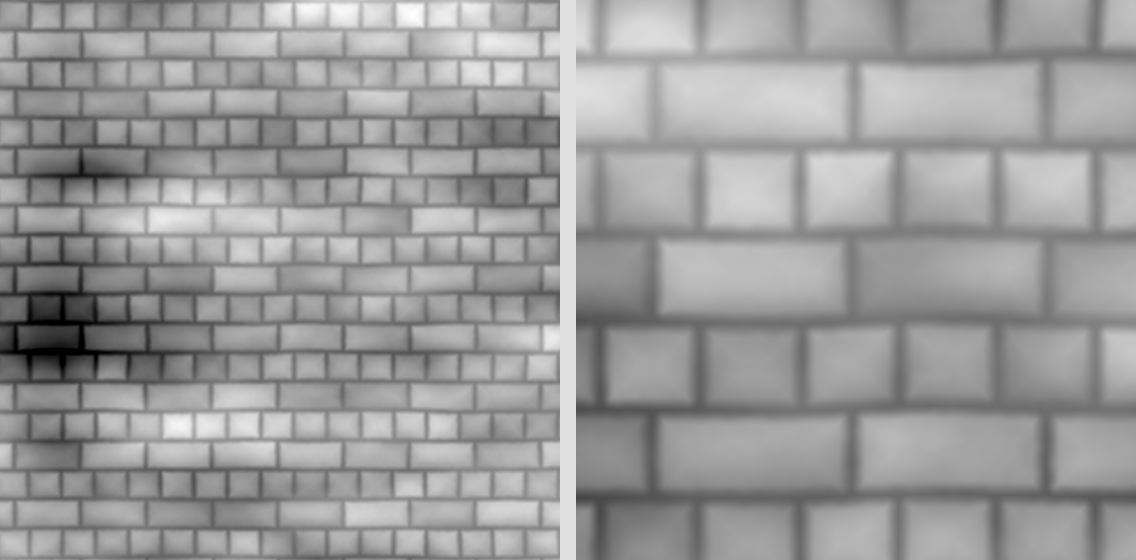
Left: the whole. Right: its middle third, enlarged.
Reproduce this texture map procedurally as a WebGL 1 fragment shader.

```glsl
precision highp float;

uniform vec2 u_resolution;

float hash(vec2 p) {
  vec3 q = fract(p.xyx * 0.1031);
  q += dot(q, q.yzx + 33.33);
  return fract((q.x + q.y) * q.z);
}

float noise(vec2 p) {
  vec2 cell = floor(p);
  vec2 f = fract(p);
  f = f * f * (3.0 - 2.0 * f);
  float low = mix(hash(cell), hash(cell + vec2(1.0, 0.0)), f.x);
  float high = mix(hash(cell + vec2(0.0, 1.0)), hash(cell + 1.0), f.x);
  return mix(low, high, f.y);
}

float fbm(vec2 p) {
  float sum = 0.0;
  float weight = 0.5;
  for (int i = 0; i < 3; i++) {
    sum += weight * (noise(p) - 0.5);
    p = p * 2.03 + 17.3;
    weight *= 0.5;
  }
  return sum;
}

// Soft elliptical patch
float blot(vec2 p, vec2 center, vec2 radius) {
  vec2 d = (p - center) / radius;
  return exp(-dot(d, d));
}

// Positive inside, zero on the rounded outline
float insetDistance(vec2 p, vec2 halfSize, float radius) {
  vec2 q = abs(p) - halfSize + radius;
  return radius - length(max(q, 0.0)) - min(max(q.x, q.y), 0.0);
}

void main() {
  vec2 uv = gl_FragCoord.xy / u_resolution;

  // Slightly crooked courses
  vec2 warp = vec2(noise(uv * 13.0), noise(uv * 11.0 + 40.0)) - 0.5;
  vec2 p = uv + warp * vec2(0.004, 0.004);

  // Alternating rows of headers and stretchers, counted from the top
  float down = (1.0 - p.y) * 19.1 - 0.02;
  float row = floor(down);
  float stretcher = mod(row, 2.0);
  float width = mix(0.0591, 0.1174, stretcher);
  float start = mix(0.0525, 0.0275, stretcher) + (hash(vec2(row, 7.0)) - 0.5) * 0.003;
  float across = (p.x - start) / width;
  vec2 id = vec2(floor(across), row);
  vec2 local = vec2(fract(across) - 0.5, 0.5 - fract(down));
  vec2 size = vec2(width, 1.0 / 19.1);

  // Pillowed brick face with a rough edge
  float inset = insetDistance(local * size, size * 0.5, 0.007);
  inset += (noise(uv * 120.0) - 0.5) * 0.0012;
  float face = smoothstep(-0.001, 0.0092, inset);
  float crown = smoothstep(0.002, 0.024, inset);

  // Tone and tilt of each brick
  vec2 tilt = vec2(hash(id + 31.0), hash(id + 57.0)) - 0.5;
  float brick = 0.165 + 0.06 * crown;
  brick += (hash(id + 11.0) - 0.5) * 0.12;
  brick += dot(tilt, local) * 0.17 + local.y * 0.06;
  brick += fbm(uv * vec2(17.0, 24.0)) * 0.12;

  // Broad weathering, wider along the courses
  float ground = 0.475 + fbm(uv * vec2(3.0, 8.0) + 5.0) * 0.46;
  ground += fbm(uv * vec2(7.0, 13.0) + 71.0) * 0.24;
  ground += 0.21 * blot(uv, vec2(0.76, 0.97), vec2(0.36, 0.12));
  ground += 0.14 * blot(uv, vec2(0.52, 0.60), vec2(0.28, 0.05));
  ground += 0.17 * blot(uv, vec2(0.35, 0.24), vec2(0.14, 0.045));

  // Dark hollows deepen the joints more than the faces
  float hollow = 0.20 * blot(uv, vec2(0.10, 0.50), vec2(0.08, 0.55));
  hollow += 0.24 * blot(uv, vec2(0.08, 0.385), vec2(0.18, 0.05));
  hollow += 0.22 * blot(uv, vec2(0.15, 0.45), vec2(0.20, 0.13));
  hollow += 0.30 * blot(uv, vec2(0.19, 0.69), vec2(0.11, 0.04));
  hollow += 0.14 * blot(uv, vec2(0.22, 0.36), vec2(0.20, 0.025));
  ground -= hollow * mix(1.0, 0.8, face);

  float tone = ground + face * brick;
  tone += (noise(uv * 190.0) - 0.5) * 0.01;
  gl_FragColor = vec4(vec3(clamp(tone, 0.0, 1.0)), 1.0);
}
```
